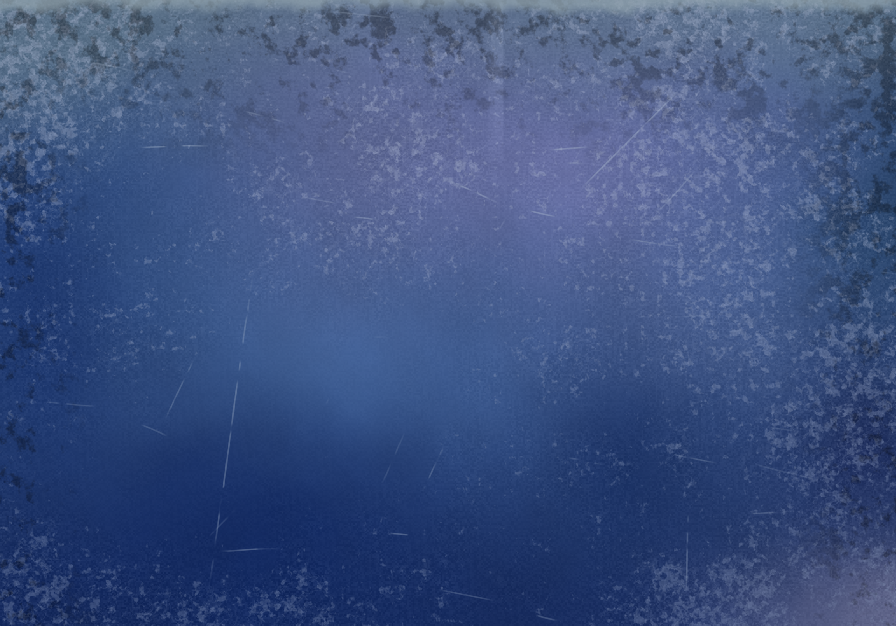
Write a Shadertoy shader that draws this texture.

```glsl
float hash(vec2 p) {
    return fract(sin(dot(p, vec2(127.1, 311.7))) * 43758.5453);
}

float noise(vec2 p) {
    vec2 i = floor(p), f = fract(p);
    f = f * f * (3.0 - 2.0 * f);
    return mix(mix(hash(i), hash(i + vec2(1, 0)), f.x),
               mix(hash(i + vec2(0, 1)), hash(i + vec2(1, 1)), f.x), f.y);
}

float fbm(vec2 p, int octaves) {
    float sum = 0.0, amp = 0.5, total = 0.0;
    for (int i = 0; i < octaves; i++) {
        sum += amp * noise(p);
        total += amp;
        amp *= 0.6;
        p = mat2(1.6, 1.2, -1.2, 1.6) * p + 17.3;
    }
    return sum / total;
}

// Soft elliptical spot
float glow(vec2 p, vec2 center, vec2 radius) {
    vec2 d = (p - center) / radius;
    return exp(-dot(d, d));
}

// Thin line that fades toward both ends
float scratch(vec2 p, vec2 a, vec2 b, float width) {
    vec2 ab = b - a;
    float t = clamp(dot(p - a, ab) / dot(ab, ab), 0.0, 1.0);
    float d = length(p - a - ab * t);
    float soft = 1.0 / iResolution.y;
    return (1.0 - smoothstep(width, width + soft, d)) * smoothstep(0.0, 0.2, t) * smoothstep(1.0, 0.7, t);
}

// Cloudy blue ground: q is the canvas from 0 to 1
vec3 ground(vec2 q) {
    vec3 col = mix(vec3(0.09, 0.17, 0.37), vec3(0.20, 0.31, 0.50), smoothstep(0.0, 0.6, q.y));
    col = mix(col, vec3(0.35, 0.44, 0.53), smoothstep(0.68, 0.98, q.y));
    col = mix(col, vec3(0.26, 0.39, 0.60), 0.85 * glow(q, vec2(0.40, 0.43), vec2(0.20, 0.19)));
    col = mix(col, vec3(0.29, 0.38, 0.57), 0.80 * glow(q, vec2(0.80, 0.50), vec2(0.22, 0.24)));
    col = mix(col, vec3(0.41, 0.44, 0.64), 0.95 * glow(q, vec2(0.62, 0.74), vec2(0.27, 0.20)));
    col = mix(col, vec3(0.38, 0.41, 0.58), 0.60 * glow(q, vec2(0.40, 0.76), vec2(0.14, 0.20)));
    col = mix(col, vec3(0.10, 0.20, 0.42), 0.75 * glow(q, vec2(0.02, 0.48), vec2(0.11, 0.25)));
    col = mix(col, vec3(0.06, 0.15, 0.37), 0.60 * glow(q, vec2(0.28, 0.14), vec2(0.20, 0.16)));
    col = mix(col, vec3(0.10, 0.19, 0.39), 0.75 * glow(q, vec2(0.71, 0.26), vec2(0.13, 0.16)));
    col = mix(col, vec3(0.15, 0.26, 0.40), 0.75 * glow(q, vec2(1.00, 0.64), vec2(0.09, 0.24)));
    col = mix(col, vec3(0.11, 0.16, 0.34), 0.70 * glow(q, vec2(0.98, 0.30), vec2(0.09, 0.14)));
    return mix(col, vec3(0.42, 0.43, 0.56), 0.85 * glow(q, vec2(1.00, 0.02), vec2(0.20, 0.13)));
}

void mainImage(out vec4 fragColor, in vec2 fragCoord) {
    vec2 uv = fragCoord / iResolution.xy;
    vec2 p = fragCoord / iResolution.y;
    vec2 drift = vec2(fbm(p * 3.5, 4), fbm(p * 3.5 + 40.0, 4)) - 0.5;
    vec3 col = ground(uv + 0.13 * drift);
    col *= 0.94 + 0.12 * fbm(p * 9.0 + 5.0, 4);

    // Worn regions, with the smooth pool left of the middle kept clear
    float wear = 0.42 + 1.5 * (fbm(p * 4.5 + 21.0, 5) - 0.5) + 0.7 * (fbm(p * 24.0, 3) - 0.5);
    wear += 0.22 * smoothstep(0.65, 0.95, uv.y) + 0.16 * smoothstep(0.45, 0.75, uv.x);
    wear += 0.25 * glow(uv, vec2(0.40, 0.68), vec2(0.11, 0.16));
    wear += 0.20 * glow(uv, vec2(0.10, 0.82), vec2(0.20, 0.16));
    wear += 0.16 * smoothstep(0.25, 0.0, uv.y) + 0.12 * smoothstep(0.10, 0.0, uv.x);
    wear -= 0.35 * glow(uv, vec2(0.33, 0.36), vec2(0.18, 0.16));
    wear = clamp(wear, 0.0, 1.0);

    // Pale flakes and fine crackle
    float grain = fbm(p * 115.0, 3);
    float edge = mix(0.84, 0.42, wear);
    float flakes = smoothstep(edge, edge + 0.22, grain);
    float veins = 1.0 - abs(2.0 * noise(p * 85.0 + 5.0 * drift + 2.0 * grain) - 1.0);
    veins = smoothstep(0.78, 1.0, veins) * smoothstep(0.35, 0.85, wear);
    vec3 chalk = mix(vec3(0.47, 0.53, 0.66), vec3(0.64, 0.68, 0.78), smoothstep(0.1, 0.8, uv.y));
    col = mix(col, chalk, 0.34 * flakes + 0.13 * veins);

    // Dark pitting toward the borders
    float border = max(smoothstep(0.70, 0.98, uv.y), smoothstep(0.36, 0.50, abs(uv.x - 0.5)));
    float pits = smoothstep(0.50, 0.72, fbm(p * 60.0 + 70.0, 4) + 0.5 * (fbm(p * 7.0 + 3.0, 3) - 0.5));
    col *= 1.0 - 0.30 * pits * border;
    col += 0.05 * (hash(floor(p * 358.0)) - 0.5) * (0.35 + wear);

    // Short scattered scratches, mostly shallow, a few steep
    float marks = 0.0;
    for (int i = 0; i < 34; i++) {
        vec2 id = vec2(float(i), 3.7);
        vec2 start = vec2(1.43 * hash(id), hash(id + 11.0));
        float angle = -0.18 + 0.5 * (hash(id + 23.0) - 0.5);
        if (i % 5 == 0) angle += 1.2;
        float span = mix(0.03, 0.13, hash(id + 31.0));
        vec2 tip = start + span * vec2(cos(angle), sin(angle));
        vec2 bent = p + vec2(0.0, 0.008 * (noise(p * 14.0 + float(i)) - 0.5));
        marks += scratch(bent, start, tip, 0.0004) * mix(0.2, 0.75, hash(id + 47.0));
    }
    // Long hairlines
    vec2 wavy = p + 0.008 * drift;
    marks += 0.6 * scratch(wavy, vec2(0.33, 0.04), vec2(0.41, 0.60), 0.0005);
    marks += 0.7 * scratch(wavy, vec2(0.92, 0.69), vec2(1.10, 0.87), 0.0005);
    marks += 0.5 * scratch(wavy, vec2(1.095, 0.05), vec2(1.10, 0.20), 0.0005);
    col = mix(col, vec3(0.65, 0.71, 0.79), 0.55 * min(marks, 1.0) * smoothstep(0.25, 0.6, noise(p * 70.0)));

    // Faint upright seam and bleached upper rim
    float seam = smoothstep(0.535, 0.557, uv.x) * smoothstep(0.564, 0.560, uv.x);
    col += 0.055 * seam * smoothstep(0.70, 0.85, uv.y);
    float rim = smoothstep(0.975, 1.0, uv.y + 0.025 * (fbm(p * 18.0, 3) - 0.5));
    col = mix(col, vec3(0.58, 0.65, 0.69), 0.7 * rim);

    fragColor = vec4(clamp(col, 0.0, 1.0), 1.0);
}
```
